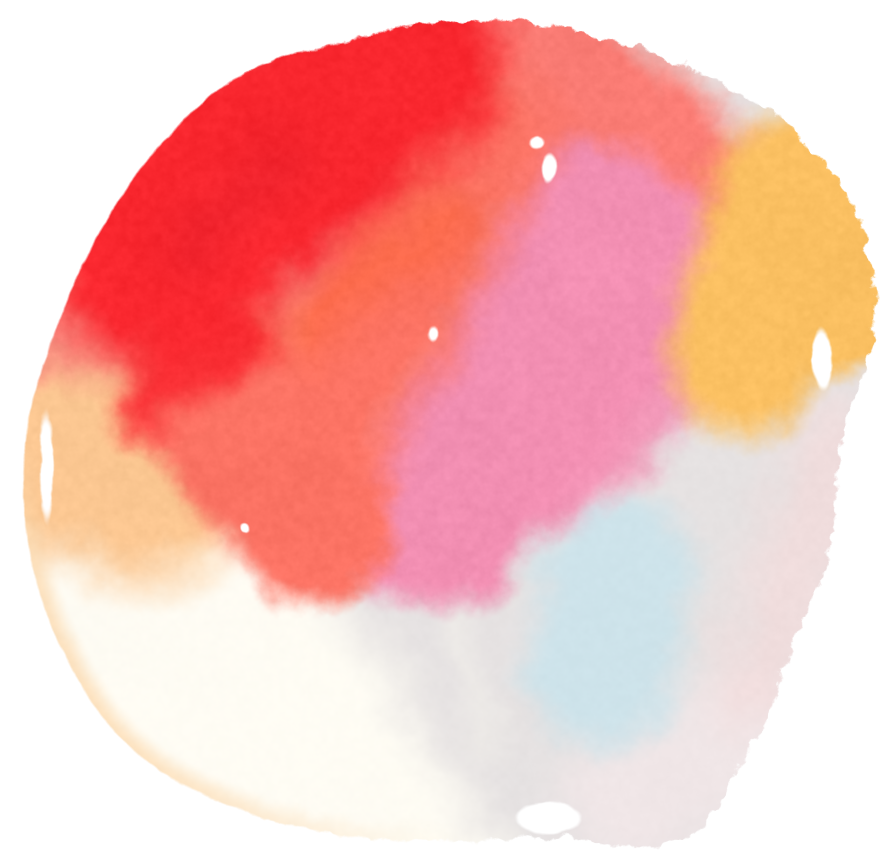
Reproduce this background procedurally as a WebGL 2 fragment shader.

```glsl
#version 300 es
precision highp float;
// A round watercolour blot on white paper. Tapered brush strokes with
// noise-warped edges are layered as translucent washes, then clipped by
// a polar outline with a ragged rim and finished with paper grain.

#define ASPECT 0.965
#define CENTER vec2(0.501, 0.483)
#define WARP 0.030
#define FRAY 0.014
#define GRAIN 0.055
#define RIM_WIDTH 0.028

uniform vec2 u_resolution;
out vec4 outColor;

const float TAU = 6.2831853;
const int SPOKES = 24;

// Blot radius at equal angles, counterclockwise from the right
const float RADIUS[SPOKES] = float[](
  .439, .492, .513, .507, .482, .467, .458, .451,
  .461, .454, .449, .453, .471, .486, .496, .501,
  .484, .467, .458, .469, .521, .484, .449, .443);

float hash(vec2 p) {
  vec3 q = fract(p.xyx * 0.1031);
  q += dot(q, q.yzx + 33.33);
  return fract((q.x + q.y) * q.z);
}

float noise(vec2 p) {
  vec2 i = floor(p), f = fract(p);
  f = f * f * (3.0 - 2.0 * f);
  vec2 e = vec2(0, 1);
  return mix(mix(hash(i), hash(i + e.yx), f.x),
             mix(hash(i + e.xy), hash(i + e.yy), f.x), f.y);
}

float fbm(vec2 p) {
  float sum = 0.0, amp = 0.5;
  for (int i = 0; i < 5; i++) {
    sum += amp * noise(p);
    p = mat2(1.6, 1.2, -1.2, 1.6) * p + 17.3;
    amp *= 0.5;
  }
  return sum - 0.484;
}

// Catmull-Rom interpolation of the outline radius
float outline(float angle) {
  float s = fract(angle / TAU) * float(SPOKES), t = fract(s);
  int i = int(s);
  float a = RADIUS[(i + SPOKES - 1) % SPOKES], b = RADIUS[i % SPOKES];
  float c = RADIUS[(i + 1) % SPOKES], d = RADIUS[(i + 2) % SPOKES];
  return b + 0.5 * t * (c - a + t * (2.0 * a - 5.0 * b + 4.0 * c - d
                      + t * (3.0 * (b - c) + d - a)));
}

// Coverage of a stroke from a to b, with end radii r and edge softness
float stroke(vec2 p, vec2 a, vec2 b, vec2 r, float soft) {
  vec2 ab = b - a;
  float t = clamp(dot(p - a, ab) / dot(ab, ab), 0.0, 1.0);
  return 1.0 - smoothstep(-soft, soft, length(p - a - t * ab) - mix(r.x, r.y, t));
}

void wash(inout vec3 col, vec3 pigment, float cover) {
  col = mix(col, pigment, cover);
}

// All pigments, from the palest wash to the strongest
vec3 paint(vec2 p) {
  vec3 col = vec3(.997, .988, .955);
  vec3 peach = vec3(.985, .78, .57), coral = vec3(.985, .45, .39);
  vec3 red = vec3(.975, .15, .18), pink = vec3(.95, .56, .70);
  vec3 yellow = vec3(.98, .75, .38), blue = vec3(.80, .89, .92);

  // Pale lower washes
  wash(col, vec3(.90, .885, .885), smoothstep(-.04, .06, dot(p - vec2(.45, .165), vec2(.84, .54))));
  wash(col, vec3(.95, .905, .91), .8 * stroke(p, vec2(.70, .06), vec2(.82, .14), vec2(.07), .05));
  wash(col, vec3(.95, .86, .86), .8 * stroke(p, vec2(.94, .45), vec2(.84, .20), vec2(.06, .04), .05));
  wash(col, vec3(.95, .94, .92), .6 * stroke(p, vec2(.51, .26), vec2(.55, .13), vec2(.015), .025));
  wash(col, blue, .95 * stroke(p, vec2(.69, .32), vec2(.67, .21), vec2(.085, .08), .032));
  wash(col, peach, stroke(p, vec2(.07, .50), vec2(.17, .42), vec2(.17, .10), .05));

  // Coral ground, pink heart and yellow flank
  wash(col, coral + vec3(0, .04, .07), stroke(p, vec2(.57, .89), vec2(.77, .74), vec2(.12, .10), .035));
  wash(col, pink, stroke(p, vec2(.488, .392), vec2(.665, .67), vec2(.107, .135), .026));
  wash(col, pink, .9 * stroke(p, vec2(.60, .49), vec2(.70, .57), vec2(.11), .03));
  wash(col, coral, stroke(p, vec2(.53, .82), vec2(.32, .43), vec2(.085, .09), .045));
  wash(col, coral, stroke(p, vec2(.24, .52), vec2(.355, .379), vec2(.09, .085), .022));
  wash(col, yellow, stroke(p, vec2(.885, .743), vec2(.828, .561), vec2(.092, .08), .032));
  wash(col, yellow, stroke(p, vec2(.91, .70), vec2(.93, .62), vec2(.08, .075), .02));

  // Red crown, its bleeding tail, dark pool and orange streak
  wash(col, vec3(.96, .46, .46), .8 * stroke(p, vec2(.04, .60), vec2(.13, .60), vec2(.05), .04));
  wash(col, red, stroke(p, vec2(.44, .90), vec2(.19, .70), vec2(.12, .14), .045));
  wash(col, red, .85 * stroke(p, vec2(.24, .60), vec2(.165, .51), vec2(.07, .025), .035));
  wash(col, vec3(.99, .40, .24), .7 * stroke(p, vec2(.50, .72), vec2(.34, .60), vec2(.025, .03), .05));
  wash(col, vec3(.89, .11, .16), .55 * stroke(p, vec2(.31, .78), vec2(.21, .69), vec2(.02), .06));
  return col;
}

// Bare paper slits: centre and half sizes
float gaps(vec2 p, float px) {
  const vec4 slit[7] = vec4[](
    vec4(.599, .806, .008, .006), vec4(.612, .777, .008, .015),
    vec4(.481, .594, .005, .009), vec4(.051, .443, .008, .055),
    vec4(.918, .565, .011, .034), vec4(.610, .052, .035, .018),
    vec4(.273, .374, .005, .005));
  float cover = 0.0;
  for (int i = 0; i < 7; i++) {
    float d = (length((p - slit[i].xy) / slit[i].zw) - 1.0) * min(slit[i].z, slit[i].w);
    cover = max(cover, 1.0 - smoothstep(-px, px, d));
  }
  return cover;
}

void main() {
  vec2 p = gl_FragCoord.xy / u_resolution * vec2(1, ASPECT);
  float px = 1.0 / u_resolution.x;
  vec2 wobble = vec2(fbm(p * 24.0), fbm(p * 24.0 + 51.7));
  vec3 col = paint(p + WARP * 1.5 * wobble);

  // Ragged outline, smoother on the left
  vec2 q = p - CENTER;
  float fray = FRAY * mix(0.25, 1.6, smoothstep(.15, .6, p.x));
  float edge = length(q) - outline(atan(q.y, q.x)) + fray * fbm(p * 60.0);

  // Warm pigment gathered along the lower left rim
  float rim = smoothstep(-RIM_WIDTH, 0.0, edge) * smoothstep(.55, .1, p.x) * smoothstep(.5, .3, p.y);
  wash(col, vec3(.985, .85, .68), .75 * rim);

  // Paper grain shows most in saturated pigment
  float depth = 0.25 + 0.75 * smoothstep(.95, .7, col.g);
  col += GRAIN * depth * (fbm(p * 130.0) + 0.6 * fbm(p * 12.0));

  float bare = max(smoothstep(-1.5 * px, 1.5 * px, edge), gaps(p + 0.012 * wobble, 1.5 * px));
  outColor = vec4(clamp(mix(col, vec3(1), bare), 0.0, 1.0), 1);
}
```
